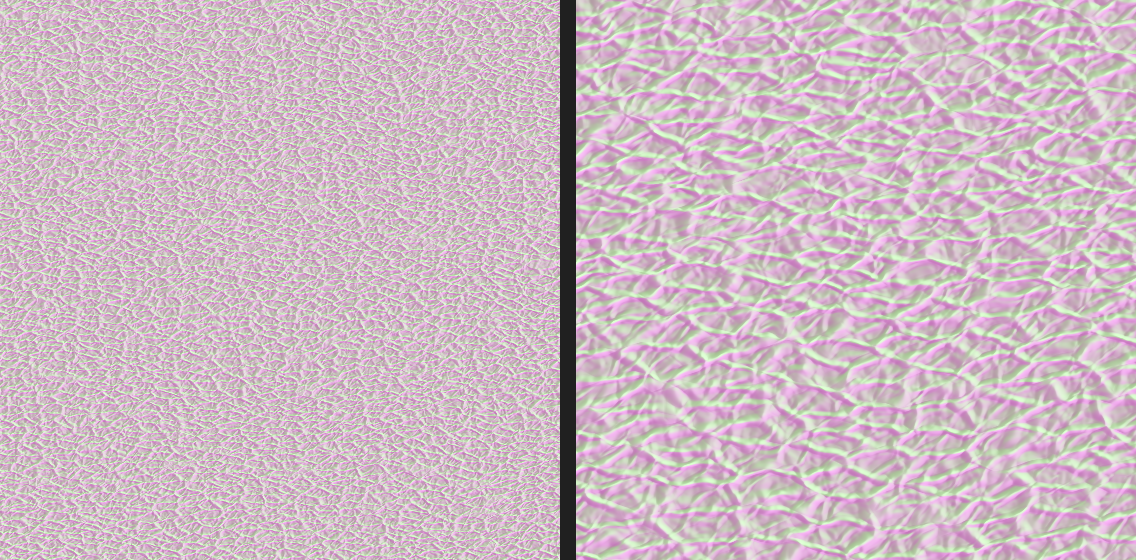
Left, the full canvas; right, a detail of the centre.
A WebGL 1 fragment shader for this texture map:

```glsl
precision highp float;
uniform vec2 u_resolution;

vec2 hash2(vec2 p) {
  vec3 q = fract(vec3(p.xyx) * vec3(0.1031, 0.1030, 0.0973));
  q += dot(q, q.yzx + 33.33);
  return fract((q.xx + q.yz) * q.zy);
}

float gradientNoise(vec2 p) {
  vec2 i = floor(p), f = fract(p);
  vec2 w = f * f * f * (f * (f * 6.0 - 15.0) + 10.0);
  float a = dot(hash2(i) * 2.0 - 1.0, f);
  float b = dot(hash2(i + vec2(1, 0)) * 2.0 - 1.0, f - vec2(1, 0));
  float c = dot(hash2(i + vec2(0, 1)) * 2.0 - 1.0, f - vec2(0, 1));
  float d = dot(hash2(i + 1.0) * 2.0 - 1.0, f - 1.0);
  return mix(mix(a, b, w.x), mix(c, d, w.x), w.y);
}

// Gap between the two nearest cell centres: zero along the creases
float creaseDistance(vec2 p) {
  vec2 cell = floor(p), f = fract(p);
  float nearest = 8.0, second = 8.0;
  for (int y = -1; y <= 1; y++) {
    for (int x = -1; x <= 1; x++) {
      vec2 o = vec2(float(x), float(y));
      float d = length(o + hash2(cell + o) - f);
      second = min(second, max(nearest, d));
      nearest = min(nearest, d);
    }
  }
  return second - nearest;
}

float leatherHeight(vec2 p) {
  // Bend the creases, loosely at first and then tightly
  p.y += 0.02 * gradientNoise(p * 5.0 + 3.0);
  p += vec2(0.008, 0.004) * vec2(gradientNoise(p * 30.0 + 7.0), gradientNoise(p * 36.0 + 51.0));
  p += vec2(0.003, 0.002) * vec2(gradientNoise(p * 95.0 + 19.0), gradientNoise(p * 95.0 + 73.0));

  // Wide pebbles, slanted wrinkles and two sizes of grain
  float pebbles = smoothstep(0.0, 0.36, creaseDistance(p * vec2(28.0, 80.0) + 11.0));
  vec2 slanted = vec2(dot(p, vec2(0.86, 0.51)), dot(p, vec2(-0.51, 0.86)));
  float wrinkles = smoothstep(0.0, 0.5, creaseDistance(slanted * vec2(55.0, 105.0) + 90.0));
  float grain = gradientNoise(p * vec2(130.0, 165.0) + 31.0);
  float pores = gradientNoise(p * vec2(230.0, 260.0) + 5.0);
  return 0.85 * pebbles + 0.4 * wrinkles + 0.34 * grain + 0.22 * pores;
}

void main() {
  vec2 p = gl_FragCoord.xy / u_resolution;
  float reach = 0.0016;
  float h = leatherHeight(p);
  vec2 slope = vec2(leatherHeight(p + vec2(reach, 0)), leatherHeight(p + vec2(0, reach))) - h;

  // Vertical slope turns magenta to green, sideways slope turns grey to pale
  vec2 tilt = slope * vec2(6.0, 2.8);
  tilt /= sqrt(1.0 + tilt * tilt);
  float light = tilt.x + 0.45 * (0.8 - h);

  vec3 color = vec3(0.81, 0.735, 0.77);
  color += tilt.y * vec3(-0.075, 0.165, -0.095);
  color += light * vec3(0.10, 0.11, 0.115);
  gl_FragColor = vec4(clamp(color, 0.0, 1.0), 1.0);
}
```
